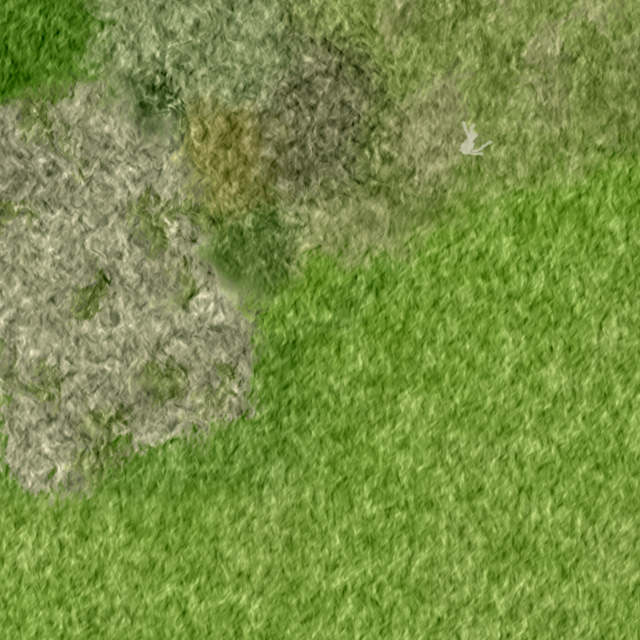
Reproduce this texture procedurally as a WebGL 2 fragment shader.

```glsl
#version 300 es
precision highp float;
// A grassy slope seen from above, with a grey bush on the left and scrub on top.
// Soft ellipses with strand-frayed edges lay down the ground colours; cellular
// noise of tilted strands adds blades and twigs, and value noise adds clumps.
uniform vec2 u_resolution;
out vec4 fragColor;

const vec3 GRASS = vec3(0.43, 0.58, 0.18);
const vec3 GRASS_DRY = vec3(0.50, 0.61, 0.27);
const vec3 GRASS_DARK = vec3(0.32, 0.47, 0.15);
const vec3 MEADOW = vec3(0.48, 0.55, 0.27);
const vec3 STRAW = vec3(0.57, 0.58, 0.39);
const vec3 LAWN = vec3(0.28, 0.44, 0.09);
const vec3 BUSH = vec3(0.57, 0.575, 0.44);
const vec3 LEAF_PALE = vec3(0.50, 0.55, 0.36);
const vec3 SCRUB = vec3(0.41, 0.42, 0.28);
const vec3 OLIVE = vec3(0.40, 0.46, 0.21);
const vec3 RUST = vec3(0.51, 0.50, 0.25);
const vec3 SHADE = vec3(0.24, 0.32, 0.13);
const vec3 TWIG = vec3(0.78, 0.78, 0.68);
const float BLADE_SCALE = 62.0;
const float TWIG_SCALE = 50.0;
const float GRASS_GRAIN = 0.15;
const float SCRUB_GRAIN = 0.23;
const float RAGGED = 0.075;
const float FRAY = 0.014;

vec3 hash(vec2 p) {
  vec3 q = fract(p.xyx * vec3(0.1031, 0.1030, 0.0973));
  q += dot(q, q.yzx + 33.33);
  return fract((q.xxy + q.yzz) * q.zyx);
}

float noise(vec2 p) {
  vec2 i = floor(p), f = fract(p);
  f = f * f * (3.0 - 2.0 * f);
  vec2 e = vec2(0.0, 1.0);
  return mix(mix(hash(i).x, hash(i + e.yx).x, f.x),
             mix(hash(i + e).x, hash(i + e.yy).x, f.x), f.y);
}

float clumps(vec2 p) {
  float sum = 0.0, gain = 0.5;
  for (int i = 0; i < 4; i++) {
    sum += gain * noise(p);
    p = mat2(1.6, 1.2, -1.2, 1.6) * p + 7.3;
    gain *= 0.5;
  }
  return sum / 0.9375;
}

// Cellular strands: one light or dark tilted streak per cell, about -1 to 1.
float strands(vec2 p, float scale, float lean, float spread) {
  vec2 q = p * scale, cell = floor(q);
  float sum = 0.0;
  for (int y = -1; y <= 1; y++)
    for (int x = -1; x <= 1; x++) {
      vec2 id = cell + vec2(x, y);
      vec3 h = hash(id + 50.0);
      float a = lean + spread * (h.z - 0.5);
      vec2 dir = vec2(sin(a), cos(a)), d = q - id - h.xy;
      float along = dot(d, dir), across = dot(d, vec2(dir.y, -dir.x));
      float tone = fract(h.z * 37.0 + h.x * 11.0) < 0.5 ? -1.0 : 1.0;
      sum += tone * (0.5 + 0.5 * h.y) * exp(-26.0 * across * across - 3.2 * along * along);
    }
  return clamp(1.6 * sum, -1.2, 1.2);
}

float blob(vec2 p, vec2 centre, vec2 radius, float soft) {
  return 1.0 - smoothstep(1.0 - soft, 1.0 + soft, length((p - centre) / radius));
}

float segment(vec2 p, vec2 a, vec2 b) {
  vec2 d = b - a;
  return length(p - a - d * clamp(dot(p - a, d) / dot(d, d), 0.0, 1.0));
}

void main() {
  vec2 uv = gl_FragCoord.xy / u_resolution;
  vec2 warp = vec2(clumps(uv * 22.0), clumps(uv * 22.0 + 40.0)) - 0.5;
  float broad = clumps(uv * 7.0), fine = clumps(uv * 30.0 + 9.0);

  // Blades lean with the slope; twigs point every way
  vec2 bent = uv + 0.03 * warp;
  float blades = 0.7 * strands(bent, BLADE_SCALE, 0.3, 1.0)
               + 0.7 * strands(uv + 0.37, BLADE_SCALE * 1.6, 0.25, 1.3)
               + 0.4 * strands(uv + 0.83, BLADE_SCALE * 2.3, 0.2, 1.6);
  float twigs = 0.7 * strands(bent, TWIG_SCALE, 0.0, 2.4)
              + 0.7 * strands(bent + 0.71, TWIG_SCALE * 1.6, -0.2, 1.8)
              + 0.5 * strands(uv + 0.19, TWIG_SCALE * 2.5, 0.1, 2.2);
  vec2 p = uv + RAGGED * warp + FRAY * vec2(twigs, blades);

  // Slope: fresh grass, drier to the lower right, darker below the bush
  vec3 col = mix(GRASS, GRASS_DRY, smoothstep(0.35, 0.75, 0.6 * broad + 0.4 * fine));
  col = mix(col, GRASS_DRY, 0.4 * smoothstep(0.5, 0.0, uv.y - 0.4 * uv.x + 0.15));
  col = mix(col, GRASS_DARK, 0.5 * blob(p, vec2(0.40, 0.36), vec2(0.11, 0.10), 0.7));
  col = mix(col, GRASS_DARK, 0.45 * smoothstep(0.05, 0.0, segment(p, vec2(0.43, 0.45), vec2(0.62, 0.58))));
  col = mix(col, GRASS_DARK, 0.6 * blob(p, vec2(0.25, 0.26), vec2(0.12, 0.05), 0.7));
  col = mix(col, GRASS_DARK, 0.6 * blob(p, vec2(0.0, 0.26), vec2(0.07, 0.05), 0.7));

  // Rough meadow above the verge
  float rise = p.y - 0.57 - 0.32 * (p.x - 0.44);
  float rough = smoothstep(-0.04, 0.09, rise) * smoothstep(0.28, 0.42, p.x);
  vec3 meadow = mix(MEADOW, STRAW, smoothstep(0.48, 0.72, clumps(p * 13.0 + 3.0)));
  meadow = mix(meadow, OLIVE, 0.7 * smoothstep(0.5, 0.3, clumps(p * 9.0 + 21.0)));
  col = mix(col, meadow, rough);

  // Scrub, from the back to the front
  col = mix(col, LAWN, blob(p, vec2(0.04, 0.95), vec2(0.16, 0.17), 0.2));
  col = mix(col, OLIVE, 0.85 * blob(p, vec2(0.58, 0.76), vec2(0.12, 0.13), 0.5));
  col = mix(col, SCRUB, blob(p, vec2(0.47, 0.82), vec2(0.11, 0.14), 0.45));
  col = mix(col, STRAW, 0.6 * blob(p, vec2(0.53, 0.64), vec2(0.12, 0.045), 0.6));
  col = mix(col, STRAW * 0.97, 0.85 * blob(p, vec2(0.67, 0.79), vec2(0.06, 0.075), 0.5));
  col = mix(col, SHADE * 1.25, 0.8 * blob(p, vec2(0.39, 0.62), vec2(0.075, 0.075), 0.55));
  col = mix(col, LEAF_PALE, blob(p, vec2(0.30, 0.95), vec2(0.155, 0.17), 0.25));
  col = mix(col, SHADE, 0.85 * blob(p, vec2(0.24, 0.82), vec2(0.035, 0.07), 0.6));
  col = mix(col, RUST, 0.85 * blob(p, vec2(0.35, 0.75), vec2(0.075, 0.08), 0.5));

  // Grey bush: three lobes with green gaps
  float bush = max(blob(p, vec2(0.11, 0.64), vec2(0.21, 0.22), 0.12),
                   blob(p, vec2(0.19, 0.46), vec2(0.22, 0.17), 0.12));
  bush = max(bush, blob(p, vec2(0.09, 0.34), vec2(0.10, 0.11), 0.18));
  vec3 bushCol = BUSH * (0.92 + 0.16 * broad);
  float gaps = smoothstep(0.58, 0.74, clumps(p * 15.0 + 60.0));
  gaps = max(gaps, blob(p, vec2(0.245, 0.41), vec2(0.035, 0.03), 0.6));
  gaps = max(gaps, blob(p, vec2(0.28, 0.54), vec2(0.025, 0.035), 0.6));
  gaps = max(gaps, blob(p, vec2(0.17, 0.33), vec2(0.04, 0.025), 0.6));
  col = mix(col, mix(bushCol, OLIVE, 0.8 * gaps), bush);

  // Grain: pale tips and dark roots
  float woody = max(bush, max(blob(p, vec2(0.40, 0.85), vec2(0.27, 0.26), 0.4), 0.5 * rough));
  float grain = mix(GRASS_GRAIN * blades, SCRUB_GRAIN * mix(blades, twigs, 0.7), woody);
  grain *= 0.75 + 0.5 * fine;
  col += grain * vec3(0.95, 0.88, 0.85) + (fine - 0.5) * mix(0.10, 0.12, woody);

  // Bare pale branches
  for (int i = 0; i < 7; i++) {
    vec3 h = hash(vec2(i, 4));
    float a = -0.5 + 0.3 * float(i) + 0.4 * h.y;
    vec2 root = vec2(0.735, 0.76) + 0.02 * (h.zx - 0.5);
    vec2 tip = root + (0.02 + 0.035 * h.x) * vec2(sin(a), cos(a));
    col = mix(col, TWIG, 0.8 * smoothstep(0.005, 0.001, segment(uv + 0.04 * warp, root, tip)));
  }
  fragColor = vec4(clamp(col, 0.0, 1.0), 1.0);
}
```
